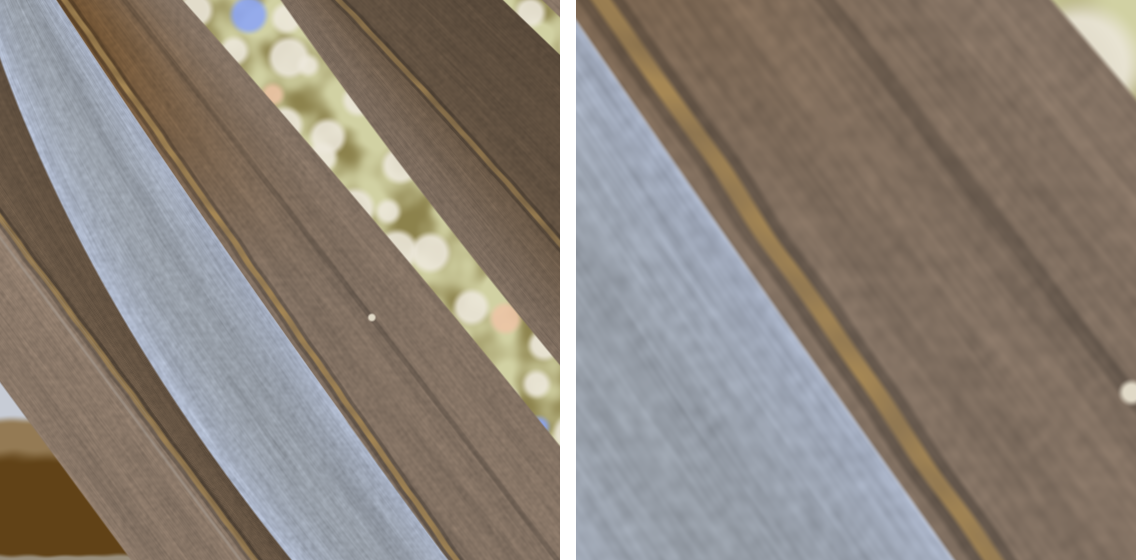
Left, the full canvas; right, a detail of the centre.
A Shadertoy shader for this texture:

```glsl
// Weathered palm leaflets running diagonally, with thin golden ribs, one pale
// blue-grey blade and gaps onto blurred foliage. Each blade fills the space
// between two curves x(y); stretched gradient noise draws its fibres.
#define SOFT_EDGE 0.0028
#define RIB_WIDTH 0.0062
#define FIBRE_CONTRAST 0.20
#define MOTTLE_CONTRAST 0.09
#define BOKEH_CELLS 15.0
#define BROWN vec3(0.53, 0.46, 0.40)
#define UMBER vec3(0.42, 0.35, 0.28)
#define DARK_BARK vec3(0.35, 0.29, 0.23)
#define BLUE_GREY vec3(0.61, 0.64, 0.68)
#define GOLD vec3(0.65, 0.53, 0.33)

vec2 hash2(vec2 p) {
    vec3 q = fract(p.xyx * vec3(0.1031, 0.1030, 0.0973));
    q += dot(q, q.yzx + 33.33);
    return fract((q.xx + q.yz) * q.zy);
}

float gradDot(vec2 cell, vec2 offset) {
    return dot(hash2(cell) * 2.0 - 1.0, offset);
}

float gradientNoise(vec2 p) {
    vec2 i = floor(p), f = fract(p), e = vec2(1.0, 0.0);
    vec2 u = f * f * f * (f * (f * 6.0 - 15.0) + 10.0);
    return mix(mix(gradDot(i, f), gradDot(i + e, f - e), u.x),
               mix(gradDot(i + e.yx, f - e.yx), gradDot(i + 1.0, f - 1.0), u.x), u.y);
}

// Curve x(y) = a + b y + c y^2, with y measured downwards
float curve(float a, float b, float c, float y) {
    return a + y * (b + y * c);
}

float line(float d, float width) {
    return smoothstep(width + SOFT_EDGE, width - SOFT_EDGE, abs(d));
}

// Out-of-focus foliage: olive haze with jittered pale discs
vec3 foliage(vec2 p) {
    float haze = gradientNoise(p * 13.0) + 0.5 * gradientNoise(p * 27.0);
    vec3 col = mix(vec3(0.55, 0.51, 0.30), vec3(0.82, 0.82, 0.64),
                   smoothstep(-0.45, 0.3, haze));
    vec2 g = p * BOKEH_CELLS;
    for (int j = -1; j <= 1; j++)
    for (int i = -1; i <= 1; i++) {
        vec2 cell = floor(g) + vec2(i, j);
        vec2 rnd = hash2(cell + 7.0), kind = hash2(cell + 51.0);
        float radius = mix(0.25, 0.52, kind.x);
        float d = length(g - cell - 0.2 - 0.6 * rnd);
        vec3 tint = kind.y > 0.91 ? vec3(0.55, 0.65, 0.96)
                  : kind.y > 0.84 ? vec3(0.93, 0.77, 0.65) : vec3(0.93, 0.91, 0.86);
        float disc = smoothstep(radius + 0.12, radius - 0.12, d);
        col = mix(col, tint, disc * step(0.28, kind.y) * 0.88);
    }
    return col;
}

// Wooden board and bright strip seen past the lowest blade
vec3 board(vec2 p) {
    float y = p.y + 0.008 * gradientNoise(p * 20.0);
    vec3 col = mix(vec3(0.78, 0.80, 0.84), vec3(0.58, 0.48, 0.33), smoothstep(0.74, 0.76, y));
    col = mix(col, vec3(0.38, 0.26, 0.09), smoothstep(0.80, 0.83, y));
    return mix(col, vec3(0.60, 0.56, 0.49), smoothstep(0.988, 0.997, y));
}

// One fibrous blade between x = l and x = r, tinted from left to right
vec3 blade(vec3 under, vec2 p, float l, float r, vec3 leftTint, vec3 rightTint, float seed) {
    float v = (p.x - l) / (r - l);
    vec2 f = vec2(v * 0.3 + seed, p.y);
    float fibre = 0.55 * gradientNoise(f * vec2(26.0, 1.6))
                + 0.45 * gradientNoise(f * vec2(85.0, 5.0))
                + 0.40 * gradientNoise(f * vec2(190.0, 18.0));
    float mottle = gradientNoise(p * 115.0) + 0.6 * gradientNoise(p * 48.0 + seed);
    vec3 col = mix(leftTint, rightTint, smoothstep(0.0, 1.0, v));
    col *= 1.0 + FIBRE_CONTRAST * fibre + MOTTLE_CONTRAST * mottle;
    float mask = smoothstep(-SOFT_EDGE, SOFT_EDGE, p.x - l)
               * smoothstep(-SOFT_EDGE, SOFT_EDGE, r - p.x);
    return mix(under, col, mask);
}

// Golden rib with a dark groove on each side and uneven wear
vec3 rib(vec3 col, vec2 p, float x, float strength) {
    float d = p.x - x - 0.003 * gradientNoise(vec2(x * 9.0, p.y * 22.0));
    float wear = 0.8 + 0.5 * gradientNoise(vec2(d * 30.0, p.y * 35.0));
    col *= 1.0 - 0.22 * line(d, RIB_WIDTH * 2.3);
    return mix(col, GOLD, line(d, RIB_WIDTH) * clamp(wear * strength, 0.0, 1.0));
}

void mainImage(out vec4 fragColor, in vec2 fragCoord) {
    vec2 p = fragCoord / iResolution.xy;
    p.y = 1.0 - p.y;
    float y = p.y;

    // Blade edges and ribs
    float blueL = curve(-0.0345, 0.306, 0.249, y), blueR = curve(0.10, 0.66, 0.04, y);
    float gapL = curve(0.326, 0.89, -0.055, y), gapR = curve(0.501, 0.70, 0.10, y);
    float ribLow = curve(-0.29, 0.745, 0.0, y), ribMid = curve(0.115, 0.70, 0.0, y);
    float ribHigh = curve(0.605, 0.96, -0.12, y), cornerX = curve(0.898, 1.04, 0.0, y);
    float lowL = curve(-0.503, 0.737, 0.0, y);

    // Backdrop, then blades from back to front
    vec3 col = p.x < gapL - 0.1 ? board(p) : foliage(p);
    col = blade(col, p, cornerX + 0.07, cornerX + 0.4, BROWN, UMBER, 9.0);
    col = blade(col, p, ribHigh, cornerX, UMBER * 0.92, DARK_BARK, 1.3);
    col = blade(col, p, gapR, ribHigh + 0.004, BROWN * 0.93, UMBER, 2.7);
    col = rib(col, p, ribHigh, 0.75);

    vec3 warm = mix(vec3(0.45, 0.33, 0.20), BROWN * 0.95, smoothstep(0.0, 0.55, y));
    col = blade(col, p, blueR, gapL, warm, BROWN * 0.97, 4.1);
    col *= 1.0 - 0.14 * line(p.x - mix(blueR, gapL, 0.54), 0.006);
    col = rib(col, p, ribMid, 1.0);

    col = blade(col, p, ribLow, blueL + 0.01, UMBER, DARK_BARK * 1.08, 5.9);
    col = blade(col, p, lowL, ribLow, BROWN, BROWN * 1.04, 7.2);
    col = mix(col, vec3(0.66, 0.62, 0.58), 0.55 * line(p.x - ribLow + 0.026, 0.003));
    col = rib(col, p, ribLow, 0.85);

    // Pale blade, brighter toward its rims
    float rim = abs(2.0 * (p.x - blueL) / (blueR - blueL) - 1.0);
    vec3 pale = mix(BLUE_GREY * 0.96, vec3(0.67, 0.71, 0.79), rim * rim);
    col = blade(col, p, blueL, blueR, pale * 1.02, pale * 0.98, 3.4);

    // Small pale fleck
    col = mix(col, vec3(0.88, 0.85, 0.78), smoothstep(0.009, 0.004, length(p - vec2(0.664, 0.567))));
    fragColor = vec4(clamp(col, 0.0, 1.0), 1.0);
}
```
